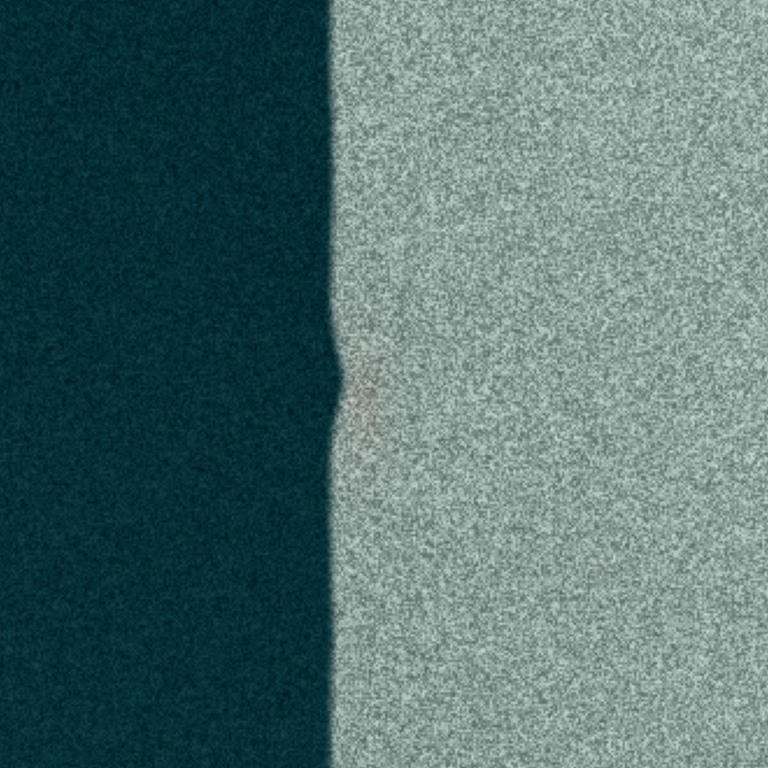
Give the GLSL for this texture, as a WebGL 2 fragment shader.

```glsl
#version 300 es
precision highp float;

uniform vec2 u_resolution;
out vec4 fragColor;

const vec3 DARK_TEAL = vec3(0.016, 0.178, 0.208);
const vec3 PALE_SAGE = vec3(0.558, 0.628, 0.604);
const vec3 WARM_STAIN = vec3(0.022, -0.012, -0.018);

const float EDGE_X = 0.431;
const float EDGE_SOFTNESS = 0.0095;
const float EDGE_WOBBLE = 0.0028;
const float BUMP_Y = 0.506;
const float BUMP_HEIGHT = 0.0155;
const float BUMP_WIDTH = 0.036;

const float FINE_GRAIN = 330.0;
const float COARSE_GRAIN = 190.0;
const float PALE_GRAIN_AMOUNT = 0.175;
const float DARK_GRAIN_AMOUNT = 0.042;

float hash(vec2 cell) {
    uvec2 q = uvec2(ivec2(cell)) * uvec2(1597u, 3571u);
    uint n = (q.x ^ q.y) * 747796u + 28913u;
    n = (n ^ (n >> 15)) * 668265u;
    n = (n ^ (n >> 13)) * 374761u;
    return float((n ^ (n >> 16)) & 65535u) / 65535.0;
}

// Smooth value noise in the range -1 to 1
float noise(vec2 p) {
    vec2 cell = floor(p);
    vec2 f = fract(p);
    f = f * f * (3.0 - 2.0 * f);
    float low = mix(hash(cell), hash(cell + vec2(1.0, 0.0)), f.x);
    float high = mix(hash(cell + vec2(0.0, 1.0)), hash(cell + 1.0), f.x);
    return 2.0 * mix(low, high, f.y) - 1.0;
}

float gaussian(float d, float width) {
    return exp(-0.5 * d * d / (width * width));
}

// Horizontal position of the boundary at height y
float boundary(float y) {
    float bump = BUMP_HEIGHT * gaussian(y - BUMP_Y, BUMP_WIDTH);
    float wobble = EDGE_WOBBLE * (gaussian(y - 0.78, 0.07) + gaussian(y - 0.17, 0.05));
    float ripple = 0.0009 * noise(vec2(y * 34.0, 5.0));
    return EDGE_X + bump + wobble + ripple;
}

void main() {
    vec2 uv = gl_FragCoord.xy / u_resolution;
    float side = uv.x - boundary(uv.y);
    float pale = smoothstep(-EDGE_SOFTNESS, EDGE_SOFTNESS, side);

    // Two octaves of grain, the coarse one turned to hide the grid
    mat2 turn = mat2(0.8, 0.6, -0.6, 0.8);
    float grain = 0.8 * noise(uv * FINE_GRAIN)
                + 0.5 * noise(turn * uv * COARSE_GRAIN + 400.0);
    float mottle = noise(uv * 9.0 + 20.0);

    // Dark half: faint specks, lifted toward the lower left
    float speck = grain + 0.5 * grain * abs(grain);
    float lift = 0.012 * (0.5 - uv.y) + 0.010 * (0.22 - uv.x) + 0.003 * mottle;
    vec3 darkColor = DARK_TEAL + vec3(0.75, 1.0, 1.0) * (lift + DARK_GRAIN_AMOUNT * speck);

    // Pale half: strong grain, lighter toward the upper right
    float slope = 0.035 * (uv.x - 0.7) + 0.025 * (uv.y - 0.5) + 0.008 * mottle;
    vec3 paleColor = PALE_SAGE + slope + PALE_GRAIN_AMOUNT * grain;
    paleColor += WARM_STAIN * gaussian(uv.x - 0.475, 0.018) * gaussian(uv.y - 0.475, 0.05);

    vec3 color = mix(darkColor, paleColor, pale);
    fragColor = vec4(clamp(color, 0.0, 1.0), 1.0);
}
```
